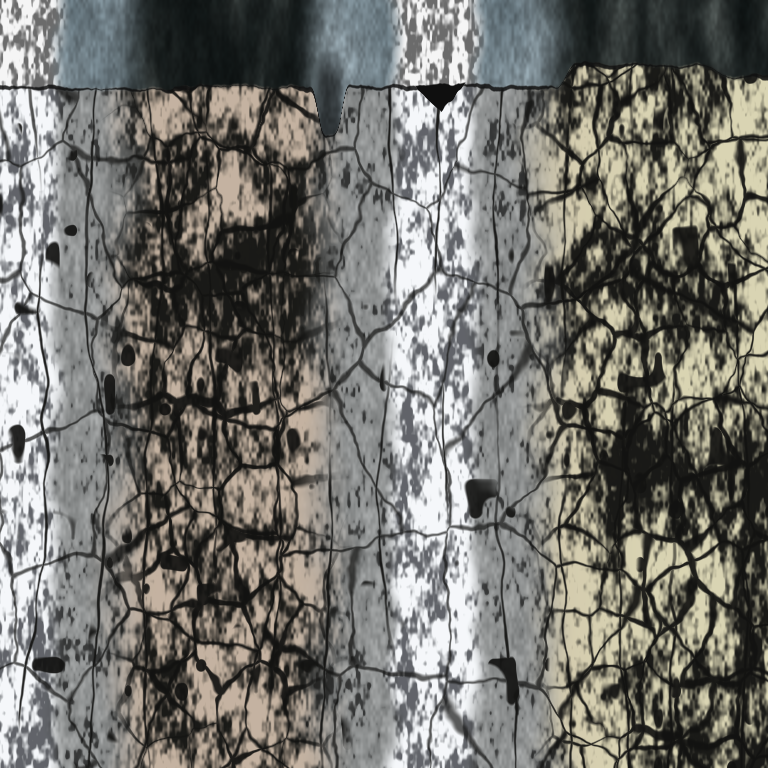
Write a WebGL 2 fragment shader that draws this texture.

```glsl
#version 300 es
precision highp float;
// Weathered, cracked paint on an old wall: pale and stained upright bands under a dark ledge.

uniform vec2 u_resolution;
out vec4 outColor;

vec2 hash2(vec2 cell) {
  vec3 q = fract(cell.xyx * vec3(0.1031, 0.1030, 0.0973));
  q += dot(q, q.yzx + 33.33);
  return fract((q.xx + q.yz) * q.zy);
}

float noise(vec2 p) {
  vec2 i = floor(p), f = fract(p);
  f = f * f * (3.0 - 2.0 * f);
  float low = mix(hash2(i).x, hash2(i + vec2(1, 0)).x, f.x);
  float high = mix(hash2(i + vec2(0, 1)).x, hash2(i + vec2(1, 1)).x, f.x);
  return mix(low, high, f.y);
}

float fbm(vec2 p) {
  float sum = 0.0, weight = 0.5;
  for (int i = 0; i < 4; i++) {
    sum += weight * noise(p);
    p = p * 2.03 + 17.1;
    weight *= 0.5;
  }
  return sum / 0.9375;
}

// Approximate canvas distance to the nearest border of irregular cells.
float cellBorder(vec2 p, vec2 scale) {
  vec2 q = p * scale, base = floor(q);
  float nearest = 9.0, second = 9.0;
  for (int y = -1; y <= 1; y++) {
    for (int x = -1; x <= 1; x++) {
      vec2 cell = base + vec2(x, y);
      float d = length(cell + 0.1 + 0.8 * hash2(cell) - q);
      second = min(second, max(nearest, d));
      nearest = min(nearest, d);
    }
  }
  return 0.5 * (second - nearest) / scale.x;
}

// Distance to wandering upright fissures, one per column.
float fissure(vec2 p, float columns) {
  float x = p.x * columns, d = 9.0;
  for (int i = -1; i <= 1; i++) {
    float id = floor(x) + float(i);
    float sway = noise(vec2(id * 7.3, p.y * 3.0)) + 0.2 * noise(vec2(id * 3.1, p.y * 22.0));
    d = min(d, abs(x - id - 0.2 - 0.6 * sway));
  }
  return d / columns;
}

float stroke(float d, float width, float pixel) {
  return 1.0 - smoothstep(width - pixel, width + pixel, d);
}

// Upright streaky grain.
float grain(vec2 p) {
  return 0.55 * noise(p * vec2(150, 55)) + 0.45 * noise(p * vec2(310, 140) + 40.0);
}

vec3 ledgeColor(vec2 p, float pale, float stained, float g) {
  vec3 slate = mix(vec3(0.33, 0.39, 0.42), vec3(0.60, 0.66, 0.69), fbm(p * vec2(14, 8)));
  vec3 soot = mix(vec3(0.05, 0.07, 0.07), vec3(0.36, 0.39, 0.38), pow(fbm(p * vec2(30, 9)), 2.2));
  vec3 color = mix(slate, soot, stained) * (0.75 + 0.5 * g);
  return mix(color, vec3(mix(0.42, 0.96, smoothstep(0.3, 0.62, g))), pale);
}

vec3 wallColor(vec2 p, float pale, float stained, float g, float stain) {
  float patches = fbm(p * vec2(34, 22) + 5.0) - 0.5;
  vec3 chalk = mix(vec3(0.38, 0.39, 0.41), vec3(0.96, 0.97, 0.98), smoothstep(0.22, 0.62, g + patches));
  float fleck = smoothstep(0.12, 0.36, g + 0.7 * patches);
  vec3 grey = (vec3(0.55, 0.56, 0.56) + 0.26 * (g - 0.5)) * mix(0.45, 1.0, fleck);
  vec3 ochre = mix(vec3(0.77, 0.70, 0.63), vec3(0.85, 0.83, 0.70), smoothstep(0.4, 0.9, p.x));
  float tone = smoothstep(0.08, 0.76, g + patches * 0.7 - stain);
  vec3 aged = mix(vec3(0.10, 0.10, 0.09), ochre, tone);
  return mix(mix(grey, aged, stained), chalk, pale);
}

void main() {
  vec2 p = gl_FragCoord.xy / u_resolution;
  float pixel = 1.0 / min(u_resolution.x, u_resolution.y);
  float g = grain(p);
  vec2 warp = vec2(fbm(p * 16.0), fbm(p * 16.0 + 31.0)) - 0.5;

  // Upright bands around two pale strips
  float away = min(abs(p.x - 0.02), abs(p.x - 0.565)) + 0.03 * warp.x;
  float pale = 1.0 - smoothstep(0.040, 0.066, away);
  float stained = smoothstep(0.10, 0.185, away + 0.05 * (fbm(p * 6.0) - 0.5));

  // Crack network, wider and denser on stained bands
  vec2 bent = p + 0.035 * warp;
  float coarse = cellBorder(bent, vec2(8.5, 6.5));
  float fine = cellBorder(bent + 3.7, vec2(15, 11.5));
  float upright = fissure(p + 0.008 * warp, 13.0);
  float worn = noise(p * 19.0 + 8.0);
  float crack = stroke(coarse, mix(0.0008, 0.0024, worn), pixel) * mix(0.75, 1.0, stained);
  crack = max(crack, stroke(fine, 0.0038 * worn, pixel) * stained);
  crack = max(crack, stroke(upright, 0.0006 + 0.0016 * worn, pixel) * smoothstep(0.2, 0.5, noise(p * 7.0)));
  float halo = exp(-min(min(coarse, fine), upright) / 0.006);
  float stain = 0.24 * halo + 1.1 * (fbm(p * vec2(10, 8) + 2.0) - 0.5);

  // Wall with cracks and small chipped pits
  vec3 color = wallColor(p, pale, stained, g, stain);
  float pit = smoothstep(0.80, 0.86, noise(p * vec2(42, 30) + 60.0)) * smoothstep(0.5, 0.6, worn);
  color = mix(color, vec3(0.07, 0.07, 0.065), 0.92 * max(crack, pit));

  // Dark ledge with a ragged lower edge, a hanging drip and a torn notch
  float edge = 0.885 + 0.03 * smoothstep(0.725, 0.75, p.x) - 0.015 * smoothstep(0.92, 0.95, p.x);
  edge += 0.012 * (fbm(vec2(p.x * 45.0, 2.0)) - 0.5);
  float drip = exp(-pow((p.x - 0.43) / 0.017, 4.0));
  float above = p.y - edge + 0.062 * drip;
  vec3 ledge = ledgeColor(p, pale, smoothstep(0.12, 0.19, away), g);
  ledge *= 1.0 - 0.6 * drip * (1.0 - smoothstep(0.89, 0.94, p.y));
  color = mix(color, ledge, smoothstep(-0.003 - pixel, 0.003 + pixel, above));
  float rim = stroke(abs(above), 0.0035 * noise(vec2(p.x * 30.0, 4.0)), pixel);
  float notch = max(abs(p.x - 0.575 + 0.2 * warp.x * 0.1) * 1.2 - 0.034 + (edge - p.y), p.y - edge - 0.003);
  color = mix(color, vec3(0.06), max(0.85 * rim, stroke(notch, 0.0, pixel)));

  outColor = vec4(clamp(color, 0.0, 1.0), 1.0);
}
```
